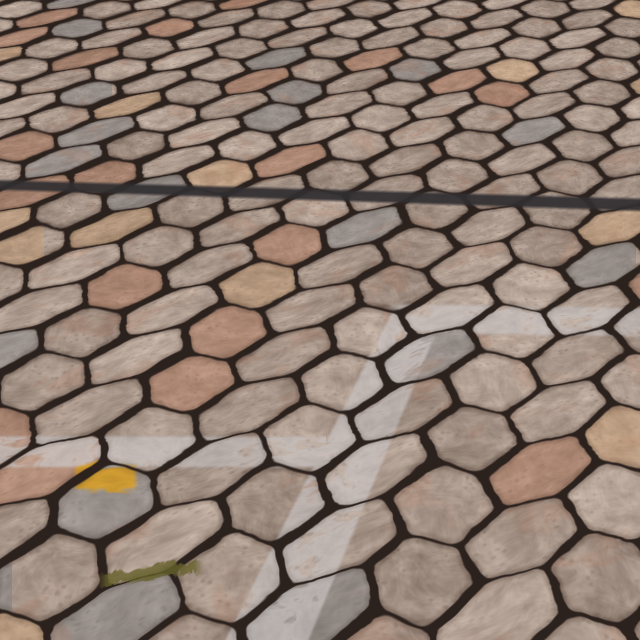
A three.js fragment shader for this texture:

```glsl
// Weathered hexagonal paving seen in perspective, with worn paint stripes and a cable.
// The canvas is projected to the ground, where a jittered hexagonal Voronoi lattice
// gives the stones; joint widths are measured back in canvas units.

varying vec2 vUv;

// Perspective: stone width grows down the canvas
const float FAR_WIDTH = 0.0677;
const float WIDTH_GROWTH = 0.0857;
const float VANISH_X = 1.297;
const float ROW_SCALE = 1.971;

// Stone lattice
const float COLUMN_PITCH = 0.866;
const vec2 LATTICE_SHIFT = vec2(4.43, -0.6);
const float ROW_SWAY = 0.11;
const float JITTER = 0.10;
const float RAGGED = 0.022;
const float WIDE_JOINT = 0.046;   // half widths, as parts of the stone width
const float THIN_JOINT = 0.015;
const float CORNER_ROUND = 0.07;
const float EDGE_SOFT = 0.0018;

const vec3 JOINT = vec3(0.17, 0.13, 0.115);
const vec3 STONE_DARK = vec3(0.38, 0.31, 0.27);
const vec3 STONE_LIGHT = vec3(0.75, 0.68, 0.63);
const vec3 RUST = vec3(0.66, 0.46, 0.36);
const vec3 OCHRE = vec3(0.78, 0.62, 0.46);
const vec3 SLATE = vec3(0.53, 0.52, 0.52);
const vec3 PAINT = vec3(0.79, 0.76, 0.75);
const vec3 YELLOW = vec3(0.83, 0.61, 0.16);
const vec3 MOSS = vec3(0.40, 0.38, 0.17);
const vec3 CABLE = vec3(0.19, 0.18, 0.19);

float hash(vec2 p) {
  return fract(sin(dot(p, vec2(127.1, 311.7))) * 4375.85);
}

vec2 hash2(vec2 p) {
  return vec2(hash(p), hash(p + 37.3));
}

// Layered sines, each layer turned and bent by the one before
float mottle(vec2 p) {
  float sum = 0.0, amp = 0.55;
  for (int i = 0; i < 4; i++) {
    p = mat2(0.8, 0.6, -0.6, 0.8) * p * 1.85 + 0.9 * sin(p.yx);
    sum += amp * sin(p.x) * sin(p.y + 1.3);
    amp *= 0.72;
  }
  return sum;
}

// Cellular noise: distance to the nearest scattered point
float cellular(vec2 p) {
  vec2 cell = floor(p);
  float d = 2.0;
  for (int j = -1; j <= 1; j++)
    for (int i = -1; i <= 1; i++) {
      vec2 c = cell + vec2(i, j);
      d = min(d, length(c + hash2(c) - p));
    }
  return d;
}

float band(float v, float lo, float hi, float soft) {
  return smoothstep(lo - soft, lo + soft, v) * (1.0 - smoothstep(hi - soft, hi + soft, v));
}

float smoothMin(float a, float b, float k) {
  float h = max(k - abs(a - b), 0.0) / k;
  return min(a, b) - h * h * k * 0.25;
}

// Lattice index of a stone near p, and its jittered centre
vec2 stoneId(vec2 p, int i, int j) {
  float column = floor(p.x / COLUMN_PITCH + 0.5) + float(i);
  return vec2(column, floor(p.y - 0.5 * mod(column, 2.0) + 0.5) + float(j));
}

vec2 stoneCentre(vec2 id) {
  vec2 centre = vec2(id.x * COLUMN_PITCH, id.y + 0.5 * mod(id.x, 2.0));
  return centre + JITTER * (hash2(id) - 0.5);
}

void main() {
  vec2 view = vec2(vUv.x, 1.0 - vUv.y);
  float width = FAR_WIDTH + WIDTH_GROWTH * view.y;
  vec2 ground = vec2((view.x - VANISH_X) * COLUMN_PITCH, ROW_SCALE) / width;
  vec2 p = ground + LATTICE_SHIFT * vec2(COLUMN_PITCH, 1.0);
  p.y += ROW_SWAY * sin(3.14159 * p.x / COLUMN_PITCH);
  p += RAGGED * vec2(mottle(p * 2.3), mottle(p * 2.3 + 9.0));

  // Nearest stone, then the canvas distance to its joints
  vec2 id = vec2(0.0);
  float nearest = 9.0;
  for (int j = -1; j <= 1; j++)
    for (int i = -1; i <= 1; i++) {
      vec2 other = stoneId(p, i, j);
      float d = length(p - stoneCentre(other));
      if (d < nearest) { nearest = d; id = other; }
    }
  vec2 centre = stoneCentre(id);
  float edge = 1.0;
  float gapVariation = 1.0 + 0.45 * mottle(p * 0.9 + 4.0);
  for (int j = -1; j <= 1; j++)
    for (int i = -1; i <= 1; i++) {
      vec2 other = stoneId(p, i, j);
      if (length(other - id) < 0.5) continue;
      vec2 next = stoneCentre(other);
      vec2 n = normalize(next - centre);
      vec2 slope = vec2(n.x * COLUMN_PITCH, WIDTH_GROWTH * dot(n, ground)) / width;
      float joint = abs(other.x - id.x) < 0.5 ? THIN_JOINT : WIDE_JOINT;
      float d = dot(0.5 * (centre + next) - p, n) / length(slope);
      edge = smoothMin(edge, d - joint * width * gapVariation, CORNER_ROUND * width);
    }
  float stone = smoothstep(-EDGE_SOFT, EDGE_SOFT, edge);

  // Stone colour: tint per stone, stains, pits and worn rims
  vec2 local = p + 17.0 * hash2(id + 5.0);
  float stain = mottle(local * 2.6);
  float grain = mottle(local * 7.0 + 3.0);
  float pits = 1.0 - smoothstep(0.08, 0.30, cellular(local * 8.0));
  float tone = 0.78 + 0.26 * (hash(id + 2.0) - 0.5) + 0.17 * stain + 0.13 * grain;
  tone -= 0.16 * pits * smoothstep(0.0, 0.5, stain);
  tone -= 0.32 * (1.0 - smoothstep(0.0, 0.07 * width, edge));
  vec3 colour = mix(STONE_DARK, STONE_LIGHT, clamp(tone, 0.0, 1.15));
  float kind = hash(id + 11.0), leftward = 1.0 - view.x;
  float shade = 0.75 + 0.3 * tone;
  colour = mix(colour, RUST * shade, 0.55 * step(0.90, kind));
  colour = mix(colour, OCHRE * shade, 0.5 * step(0.82 - 0.06 * leftward, kind) * step(kind, 0.86));
  colour = mix(colour, SLATE * shade, 0.6 * step(kind, 0.04 + 0.12 * leftward));
  colour = mix(colour, RUST, 0.22 * smoothstep(0.25, 0.8, mottle(local * 1.3 + 6.0)));

  // Worn paint: slanting stripe with an arm to each side
  float rise = 1.0 - view.y;
  float paint = band(view.x, 0.352 + 0.509 * rise, 0.482 + 0.415 * rise, 0.004) * step(0.485, view.y);
  paint = max(paint, band(view.y, 0.682, 0.730, 0.004) * step(view.x, 0.51));
  float arm = view.y - 0.015 * (view.x - 0.65);
  paint = max(paint, band(arm, 0.476, 0.520, 0.004) * smoothstep(0.605, 0.625, view.x));
  paint *= 0.82 * (1.0 - 0.75 * smoothstep(0.15, 0.75, stain + 0.4 * grain));
  colour = mix(colour, PAINT * (0.8 + 0.22 * tone), paint);
  float yellow = band(view.x, 0.118, 0.212, 0.006) * band(view.y + 0.01 * stain, 0.727, 0.764, 0.004);
  colour = mix(colour, YELLOW * shade, 0.9 * yellow);
  colour = mix(JOINT, colour, stone);

  // Moss tuft and the cable lying across
  float tuft = abs(view.y - 0.905 + 0.14 * (view.x - 0.16)) + 0.008 * grain;
  colour = mix(colour, MOSS, 0.8 * band(view.x, 0.16, 0.31, 0.01) * (1.0 - smoothstep(0.005, 0.012, tuft)));
  float cable = abs(view.y - 0.289 - 0.031 * view.x);
  float radius = 0.007 + 0.002 * view.x;
  colour = mix(colour, CABLE, 0.92 * (1.0 - smoothstep(radius - 0.003, radius + 0.004, cable)));

  gl_FragColor = vec4(colour, 1.0);
}
```
